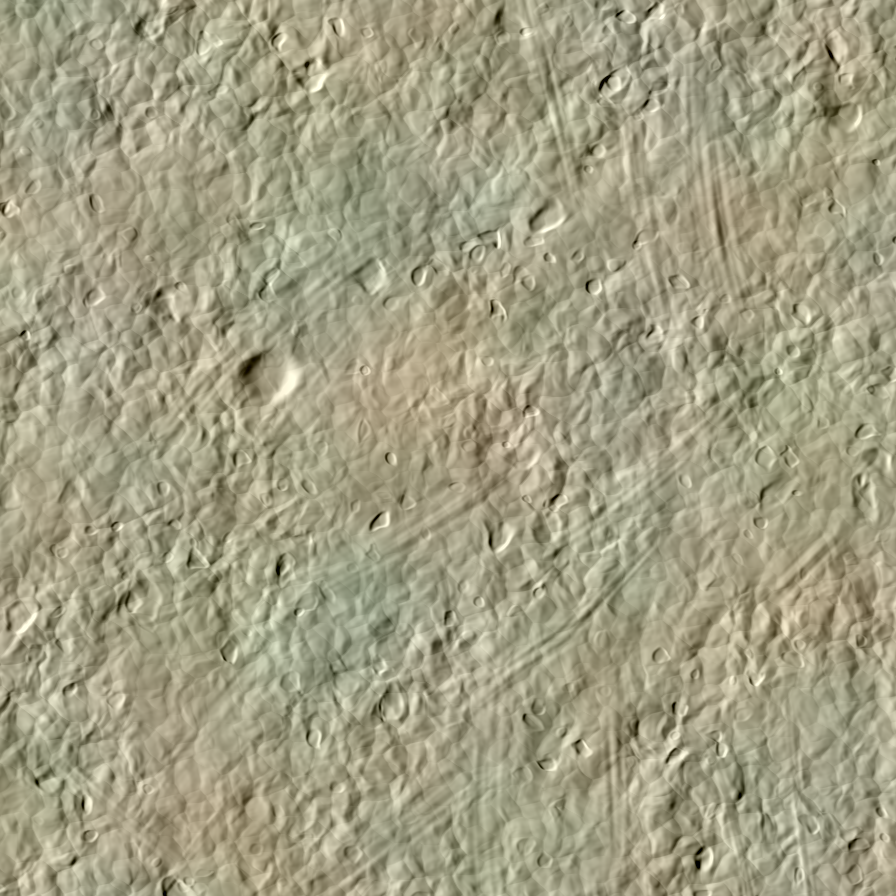
Reproduce this texture procedurally as a Shadertoy shader.

```glsl
// Icy, cratered terrain in low light from the left: angular knobs and creased
// lumps, clumped pits, one fresh crater, and faint bundles of grooves. A height
// field is sloped along the light direction and shaded over softly tinted ground.

#define BASE_COLOR vec3(0.64, 0.625, 0.52)
#define CONTRAST 0.12
#define SOFTNESS 0.0014
#define LIGHT_DIR vec2(0.96, -0.28)
#define WARP 0.012
#define BUNDLES 24
#define GROOVE_STRENGTH 1.5
#define GROOVE_DENSITY 105.0
#define CRATER_POS vec2(0.302, 0.58)
#define CRATER_RADIUS 0.028
#define TINT_STRENGTH 0.055
#define MOTTLE_STRENGTH 0.09

float hash(vec2 p) {
    return fract(sin(dot(p, vec2(127.1, 311.7))) * 43758.5453);
}

vec2 hash2(vec2 p) {
    return vec2(hash(p), hash(p + vec2(19.7, 47.3)));
}

float cornerNoise(vec2 cell, vec2 f, vec2 corner) {
    return dot(hash2(cell + corner) * 2.0 - 1.0, f - corner);
}

// Gradient noise, roughly -0.6 to 0.6
float gnoise(vec2 p) {
    vec2 i = floor(p), f = p - i;
    vec2 w = f * f * f * (f * (f * 6.0 - 15.0) + 10.0);
    float low = mix(cornerNoise(i, f, vec2(0, 0)), cornerNoise(i, f, vec2(1, 0)), w.x);
    float high = mix(cornerNoise(i, f, vec2(0, 1)), cornerNoise(i, f, vec2(1, 1)), w.x);
    return mix(low, high, w.y);
}

// Bowl with a raised rim; d is the distance in crater radii
float craterProfile(float d) {
    float d2 = d * d;
    float rim = d - 1.1;
    return 0.15 * exp(-14.0 * rim * rim) - exp(-d2 * d2);
}

// Cone-shaped knobs of uneven height that meet in sharp valleys
float knobs(vec2 p) {
    vec2 home = floor(p);
    float nearest = 2.0;
    for (int y = -1; y <= 1; y++)
    for (int x = -1; x <= 1; x++) {
        vec2 cell = home + vec2(x, y);
        vec2 d = p - cell - hash2(cell + 3.0);
        nearest = min(nearest, sqrt(dot(d, d) + 0.015) - 0.45 * hash(cell + 29.0));
    }
    return -nearest;
}

// Ragged pits and mounds, one candidate per cell, gathered in clumps
float pitField(vec2 p, float cells, float density) {
    vec2 g = p * cells, home = floor(g);
    float ragged = 1.0 + 0.9 * gnoise(g * 2.6 + 7.0);
    float h = 0.0;
    for (int y = -1; y <= 1; y++)
    for (int x = -1; x <= 1; x++) {
        vec2 cell = home + vec2(x, y);
        float clump = density * (1.0 + 4.0 * gnoise(cell / cells * 6.0 + 3.3));
        if (hash(cell + 5.1) > clump) continue;
        vec2 offset = g - cell - hash2(cell + 11.0);
        float radius = mix(0.14, 0.32, hash(cell + 23.0));
        float depth = mix(-0.9, 1.8, hash(cell + 37.0));
        h += depth * radius * craterProfile(length(offset) * ragged / radius);
    }
    return h / cells;
}

// Bundles of parallel grooves; x is height, y is how much they cover
vec2 grooves(vec2 p) {
    vec2 result = vec2(0.0);
    for (int i = 0; i < BUNDLES; i++) {
        vec2 id = vec2(float(i), 8.0);
        float family = hash(id), spread = hash(id + 0.5);
        float angle = family < 0.5 ? mix(0.5, 1.0, spread)
                    : family < 0.75 ? mix(1.5, 1.8, spread)
                    : mix(-0.75, -0.4, spread);
        vec2 along = vec2(cos(angle), sin(angle));
        vec2 d = p - hash2(id + 2.0);
        float u = dot(d, along);
        float v = dot(d, vec2(-along.y, along.x));
        v += (hash(id + 4.0) - 0.5) * 1.2 * u * u;
        float size = hash(id + 6.0);
        float width = mix(0.008, 0.045, size * size);
        float reach = mix(0.09, 0.27, hash(id + 9.0));
        float cover = (1.0 - smoothstep(0.3 * width, width, abs(v)))
                    * (1.0 - smoothstep(0.3 * reach, reach, abs(u)));
        if (cover <= 0.0) continue;
        cover *= mix(0.4, 1.0, hash(id + 15.0));
        float lines = gnoise(vec2(u * 9.0 + id.x * 7.0, v * GROOVE_DENSITY)) / GROOVE_DENSITY;
        float spine = 0.0025 * exp(-v * v / 0.00002);
        result.x += cover * (GROOVE_STRENGTH * lines + spine);
        result.y = max(result.y, cover);
    }
    return result;
}

float terrain(vec2 p) {
    vec2 q = p + WARP * vec2(gnoise(p * 24.0), gnoise(p * 24.0 + 31.0));
    q += 0.2 * WARP * vec2(gnoise(p * 75.0 + 3.0), gnoise(p * 75.0 + 51.0));
    float crease = gnoise(q * 34.0);
    float lumps = 0.55 * gnoise(q * 17.0) / 17.0
                - 0.7 * sqrt(crease * crease + 0.003) / 34.0
                + 0.8 * knobs(q * 46.0) / 46.0
                + 0.65 * gnoise(q * 82.0 + 9.0) / 82.0
                + 0.4 * gnoise(q * 140.0 + 17.0) / 140.0;
    float pits = pitField(q, 17.0, 0.2) + pitField(q + 0.37, 34.0, 0.32);
    vec2 groove = grooves(p);
    float roughness = mix(0.65, 1.25, smoothstep(-0.3, 0.3, gnoise(p * 6.0 + 2.0)));
    float d = length(p + 0.4 * (q - p) - CRATER_POS) / CRATER_RADIUS;
    float ground = (lumps * roughness + pits) * (1.0 - 0.5 * groove.y) + groove.x;
    return ground * mix(0.4, 1.0, smoothstep(0.6, 1.2, d))
         + 2.2 * CRATER_RADIUS * craterProfile(d);
}

void mainImage(out vec4 fragColor, in vec2 fragCoord) {
    vec2 p = fragCoord / iResolution.y;

    // Slope facing the light
    vec2 stepToLight = LIGHT_DIR * SOFTNESS;
    float slope = (terrain(p + stepToLight) - terrain(p - stepToLight)) / (2.0 * SOFTNESS);
    float tone = clamp(slope * CONTRAST, -0.5, 0.5);
    tone -= 0.5 * tone * tone;

    // Broad light and dark mottling
    tone += MOTTLE_STRENGTH * (gnoise(p * 8.0 + 61.0) + gnoise(p * 21.0 + 73.0));

    // Faint patches of pink, green and blue-grey
    float warmth = gnoise(p * 4.5 + 13.0) + 0.5 * gnoise(p * 11.0 + 5.0);
    float blueness = gnoise(p * 5.0 + 41.0);
    vec3 tint = warmth * vec3(1.0, -0.15, -0.1) + blueness * vec3(-0.3, 0.0, 0.7);

    fragColor = vec4(clamp(BASE_COLOR + tone + TINT_STRENGTH * tint, 0.0, 1.0), 1.0);
}
```
